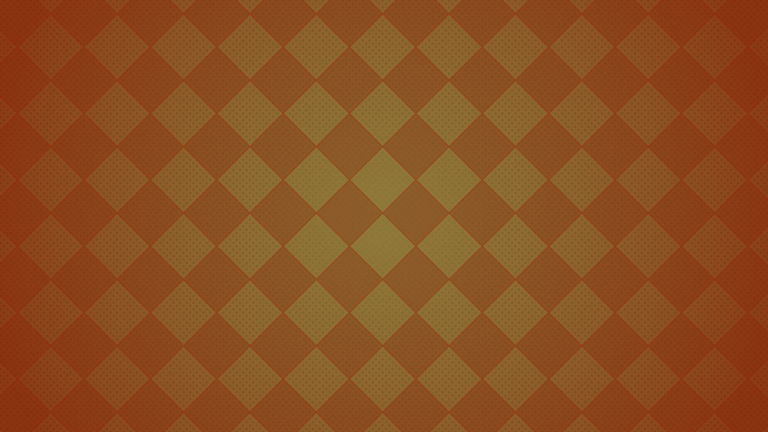
Give the GLSL for this pattern, as a Shadertoy shader.

```glsl
// Lengths are fractions of the canvas height.
const float PERIOD       = 0.1537;               // diamond width and height
const vec2  ORIGIN       = vec2(-0.003, -0.070); // a light diamond, from canvas centre
const float SEAM_WIDTH   = 0.0026;
const float SEAM_OPACITY = 0.65;
const float DOTS_ACROSS  = 10.0;                 // dots per diamond period
const float DOT_RADIUS   = 0.17;                 // in dot cells
const float DOT_SHADE    = 0.11;
const float GRAIN_SCALE  = 130.0;
const float GRAIN_AMOUNT = 0.02;
const float GLOW_RADIUS  = 0.95;
const float GLOW_POWER   = 1.4;

const vec3 LIGHT_CENTRE = vec3(0.560, 0.475, 0.225);
const vec3 LIGHT_EDGE   = vec3(0.550, 0.225, 0.075);
const vec3 DARK_CENTRE  = vec3(0.550, 0.365, 0.165);
const vec3 DARK_EDGE    = vec3(0.545, 0.200, 0.060);
const vec3 SEAM_CENTRE  = vec3(0.610, 0.245, 0.080);
const vec3 SEAM_EDGE    = vec3(0.560, 0.170, 0.040);

vec2 gradientAt(vec2 cell) {
    vec3 h = fract(cell.xyx * vec3(0.1031, 0.1030, 0.0973));
    h += dot(h, h.yzx + 33.33);
    float angle = 6.28318 * fract((h.x + h.y) * h.z);
    return vec2(cos(angle), sin(angle));
}

float gradientNoise(vec2 p) {
    vec2 i = floor(p), f = fract(p);
    vec2 u = f * f * f * (f * (f * 6.0 - 15.0) + 10.0);
    vec2 e = vec2(1.0, 0.0);
    float bottom = mix(dot(gradientAt(i), f), dot(gradientAt(i + e.xy), f - e.xy), u.x);
    float top = mix(dot(gradientAt(i + e.yx), f - e.yx), dot(gradientAt(i + e.xx), f - e.xx), u.x);
    return mix(bottom, top, u.y);
}

// Signed distance to the nearest diamond side, negative inside light diamonds.
float diamondDistance(vec2 p) {
    vec2 q = abs(fract(p / PERIOD + 0.5) - 0.5);
    return (q.x + q.y - 0.5) * PERIOD * 0.70711;
}

// Staggered dots: two square grids offset by half a cell.
float dotMask(vec2 p, float pixel) {
    float scale = DOTS_ACROSS / PERIOD;
    vec2 g = p * scale;
    float d = min(length(fract(g) - 0.5), length(fract(g + 0.5) - 0.5));
    float blur = pixel * scale * 0.7;
    return 1.0 - smoothstep(DOT_RADIUS - blur, DOT_RADIUS + blur, d);
}

void mainImage(out vec4 fragColor, in vec2 fragCoord) {
    float pixel = 1.0 / iResolution.y;
    vec2 centred = (fragCoord - 0.5 * iResolution.xy) * pixel;
    vec2 p = centred - ORIGIN;
    float radius = length(centred);
    float falloff = pow(min(radius / GLOW_RADIUS, 1.0), GLOW_POWER);

    // Checkered diamonds fading toward the edges
    float side = diamondDistance(p);
    float dark = smoothstep(-0.7 * pixel, 0.7 * pixel, side);
    vec3 color = mix(mix(LIGHT_CENTRE, LIGHT_EDGE, falloff),
                     mix(DARK_CENTRE, DARK_EDGE, falloff), dark);

    // Dotted weave, smoother near the middle, and fine grain
    float weave = mix(0.3, 1.0, smoothstep(0.05, 0.35, radius)) * mix(1.0, 0.6, dark);
    color *= 1.0 - DOT_SHADE * weave * dotMask(p, pixel);
    color *= 1.0 + GRAIN_AMOUNT * gradientNoise(centred * GRAIN_SCALE);

    // Thin seams
    float halfWidth = 0.5 * SEAM_WIDTH;
    float seam = 1.0 - smoothstep(halfWidth - 0.6 * pixel, halfWidth + 0.6 * pixel, abs(side));
    color = mix(color, mix(SEAM_CENTRE, SEAM_EDGE, falloff), seam * SEAM_OPACITY);

    fragColor = vec4(color, 1.0);
}
```
